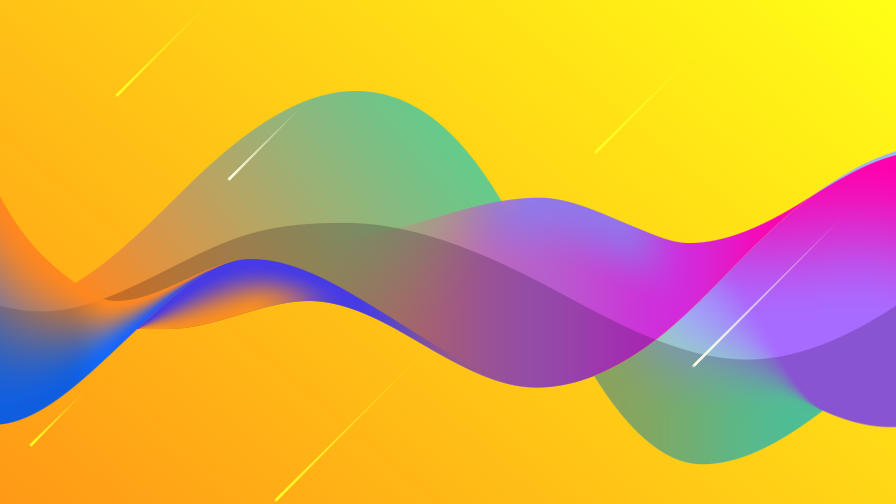
A Shadertoy shader for this background:

```glsl
// Translucent twisted ribbons waving across a warm gradient, with thin diagonal light streaks.

const int ANCHORS = 7;
const int STREAKS = 6;

// Wave anchors: x, height, slope, on a canvas nine units high
const vec3 CREST[ANCHORS] = vec3[](vec3(0.1, 3.54, 0.0), vec3(3.23, 5.56, 1.0), vec3(6.35, 7.375, 0.0),
    vec3(8.96, 5.4, -1.7), vec3(10.62, 2.27, -1.6), vec3(12.54, 0.71, 0.0), vec3(16.0, 2.75, 0.85));
const vec3 LEFT_TOP[ANCHORS] = vec3[](vec3(0.0, 5.5, -1.9), vec3(1.35, 3.94, -0.75), vec3(2.08, 3.625, 0.0),
    vec3(3.3, 4.0, 0.45), vec3(4.48, 4.375, 0.0), vec3(6.25, 3.77, -0.58), vec3(9.0, 2.0, -0.4));
const vec3 BLUE_EDGE[ANCHORS] = vec3[](vec3(0.0, 1.42, 0.1), vec3(2.5, 3.17, 0.93), vec3(4.48, 4.375, 0.0),
    vec3(6.25, 3.77, -0.58), vec3(8.0, 2.7, -0.6), vec3(9.58, 2.08, 0.0), vec3(16.0, 2.0, 0.0));
const vec3 SHADE_EDGE[ANCHORS] = vec3[](vec3(0.0, 3.54, -0.25), vec3(0.75, 3.44, 0.0), vec3(4.17, 4.73, 0.37),
    vec3(6.15, 5.02, 0.0), vec3(10.0, 3.77, -0.54), vec3(13.35, 2.58, 0.0), vec3(16.0, 3.54, 0.65));
const vec3 PURPLE_TOP[ANCHORS] = vec3[](vec3(4.5, 4.6, 0.0), vec3(7.9, 5.15, 0.3), vec3(9.63, 5.47, 0.0),
    vec3(11.35, 4.94, -0.4), vec3(12.3, 4.66, 0.0), vec3(14.37, 5.42, 0.62), vec3(16.0, 6.23, 0.25));
const vec3 PURPLE_BASE[ANCHORS] = vec3[](vec3(3.0, 3.125, 0.0), vec3(5.52, 3.625, 0.0), vec3(7.29, 3.0, -0.58),
    vec3(9.58, 2.08, 0.0), vec3(11.67, 2.9, 0.75), vec3(14.37, 5.4, 0.75), vec3(16.0, 6.3, 0.3));
const vec3 VIOLET_BASE[ANCHORS] = vec3[](vec3(0.0, 9.0, 0.0), vec3(11.0, 5.2, -0.7), vec3(12.5, 3.7, -1.0),
    vec3(13.75, 2.42, -0.85), vec3(14.69, 1.67, -0.45), vec3(15.9, 1.375, 0.0), vec3(16.5, 1.4, 0.0));

// Streaks: head position and reach along each axis
const vec3 STREAK[STREAKS] = vec3[](vec3(2.08, 7.29, 1.75), vec3(4.08, 5.79, 1.3), vec3(10.63, 6.27, 2.0),
    vec3(12.38, 2.46, 2.67), vec3(0.54, 1.04, 1.0), vec3(4.92, 0.06, 2.6));

const vec3 ORANGE = vec3(1.0, 0.53, 0.12);
const vec3 GREEN = vec3(0.36, 0.81, 0.55);
const vec3 BLUE = vec3(0.07, 0.42, 1.0);
const vec3 INDIGO = vec3(0.28, 0.23, 0.9);
const vec3 VIOLET = vec3(0.66, 0.42, 1.0);
const vec3 MAGENTA = vec3(1.0, 0.0, 0.68);

// Smooth cubic curve through the anchors
float wave(float x, vec3 k[ANCHORS]) {
    float y = k[0].y;
    for (int i = 0; i < ANCHORS - 1; i++) {
        vec3 a = k[i], b = k[i + 1];
        float span = b.x - a.x;
        float t = clamp((x - a.x) / span, 0.0, 1.0), s = 1.0 - t;
        float h = mix(a.y, b.y, t * t * (3.0 - 2.0 * t)) + span * t * s * (a.z * s - b.z * t);
        if (x >= a.x) y = h;
    }
    return y;
}

// Antialiased coverage of the positive side of d
float side(float d) {
    return clamp(0.5 + d / max(fwidth(d), 1e-4), 0.0, 1.0);
}

// Diagonal line that thins and fades away from its head
float streak(vec2 p, vec3 s, float pixel) {
    vec2 q = p - s.xy;
    float t = (q.x + q.y) / (2.0 * s.z);
    float halfWidth = 0.025 * (1.0 - 0.7 * clamp(t, 0.0, 1.0));
    float body = 1.0 - smoothstep(halfWidth - pixel * 0.5, halfWidth + pixel * 0.5, abs(q.x - q.y) * 0.707);
    return body * smoothstep(-0.01, 0.01, t) * clamp(1.0 - t, 0.0, 1.0);
}

void mainImage(out vec4 fragColor, in vec2 fragCoord) {
    float pixel = 9.0 / iResolution.y;
    vec2 p = fragCoord / iResolution.xy * vec2(16.0, 9.0);
    float x = p.x, y = p.y;
    float crest = wave(x, CREST), leftTop = wave(x, LEFT_TOP), blueEdge = wave(x, BLUE_EDGE);
    float top = wave(x, PURPLE_TOP), base = wave(x, PURPLE_BASE), violetBase = wave(x, VIOLET_BASE);
    float shade = side(wave(x, SHADE_EDGE) - y);
    float aboveBase = side(y - base), belowBase = side(base - y), belowTop = side(top - y);

    // Warm background
    vec3 col = vec3(1.0, 0.6 + 0.24 * x / 16.0 + 0.16 * y / 9.0, 0.085);

    // Orange to green hump
    float hump = side(crest - y) * aboveBase;
    float ripen = clamp((x - 1.3) * 0.107 + (y - 3.9) * 0.086, 0.0, 1.0);
    vec3 humpColor = mix(ORANGE, GREEN, ripen) + vec3(0.0, -0.03, 0.32) * ripen * (1.0 - ripen);
    col = mix(col, humpColor, hump);

    // Green lobe, icy near the fold
    float lobe = side(y - crest) * belowBase;
    vec3 lobeColor = mix(vec3(0.67, 0.82, 0.43), vec3(0.38, 0.95, 0.71), smoothstep(10.6, 14.4, x));
    float ice = smoothstep(1.5, 3.5, y) * smoothstep(10.5, 12.5, x);
    col = mix(col, mix(lobeColor, vec3(0.62, 0.72, 0.95), ice), lobe);

    // Violet sheet at the right, soft where it leaves the fold
    float softness = mix(1.4, 0.02, smoothstep(12.6, 14.7, x));
    float sheet = smoothstep(-softness, softness, y - violetBase) * belowBase * belowTop;
    float cool = smoothstep(0.0, 3.0, top - y + (16.0 - x) * 0.5);
    col = mix(col, mix(MAGENTA, VIOLET, cool), sheet);

    // Purple to magenta ribbon
    float ribbon = belowTop * aboveBase * smoothstep(5.6, 9.0, x - 0.7 * (y - 4.5));
    vec3 ribbonColor = mix(vec3(0.82, 0.5, 0.5), vec3(0.71, 0.38, 0.8), smoothstep(6.8, 9.8, x));
    ribbonColor = mix(ribbonColor, vec3(0.82, 0.17, 0.86), smoothstep(9.3, 12.2, x));
    ribbonColor = mix(ribbonColor, MAGENTA, smoothstep(12.0, 14.3, x));
    float rim = (1.0 - smoothstep(0.0, 1.3, top - y)) * smoothstep(8.0, 9.5, x) * (1.0 - smoothstep(11.0, 12.4, x));
    col = mix(col, mix(ribbonColor, vec3(0.54, 0.49, 0.93), rim * 0.85), ribbon);

    // Shadow layer
    float cover = max(max(hump, lobe), max(sheet, ribbon));
    col *= 1.0 - vec3(0.19, 0.22, 0.18) * shade * cover;

    // Blue ribbon entering from the left
    float leftRibbon = side(leftTop - y) * side(y - blueEdge) * (1.0 - smoothstep(3.6, 4.4, x));
    float depth = (leftTop - y) / max(leftTop - blueEdge, 0.05);
    vec3 leftColor = mix(ORANGE, mix(BLUE, INDIGO, smoothstep(1.5, 4.4, x)), smoothstep(0.0, 0.95, depth));
    col = mix(col, leftColor * (1.0 - 0.12 * shade * (1.0 - smoothstep(1.2, 2.0, x))), leftRibbon);

    // Indigo underside, melting into orange
    float under = side(blueEdge - y) * aboveBase * (1.0 - smoothstep(6.3, 8.6, x));
    float melt = smoothstep(0.1, 1.0, (blueEdge - y) / max(blueEdge - base, 0.05)) * (1.0 - smoothstep(4.4, 6.2, x));
    col = mix(col, mix(INDIGO, vec3(0.98, 0.56, 0.12), melt), under);

    // Light streaks
    vec3 streakColor = mix(vec3(1.0, 1.0, 0.15), vec3(1.0, 1.0, 0.9), cover);
    for (int i = 0; i < STREAKS; i++) col = mix(col, streakColor, streak(p, STREAK[i], pixel));

    fragColor = vec4(col, 1.0);
}
```
